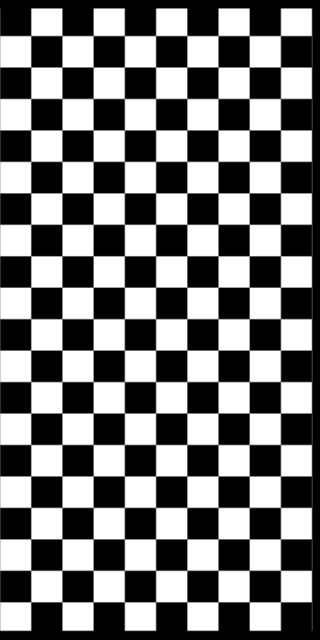
This pattern is drawn by a Shadertoy shader. Its source:

```glsl
// Black and white checkerboard, ten by twenty cells, with thin black margins and a faint right rule.
#define CELL vec2(0.09755, 0.04915)      // cell size, fraction of the canvas
#define GRID_ORIGIN vec2(0.0, 0.5013)    // a corner shared by four cells
#define BOARD_MIN vec2(-0.02, 0.0143)    // lower left of the board
#define BOARD_MAX vec2(0.9755, 0.9868)   // upper right of the board
#define SOFTNESS 0.0025                  // edge blur, fraction of canvas height
#define RULE_WIDTH 0.0035                // right rule, fraction of canvas width
#define RULE_TONE 0.24
#define INK vec3(0.0)
#define PAPER vec3(1.0)

// Signed distance to the nearest cell edge, in cells: positive in even cells.
vec2 cellWave(vec2 p) {
    return 0.5 - abs(mod(p + 0.5, 2.0) - 1.0);
}

// Coverage of an axis-aligned box, with edges blurred over the given width.
float boxMask(vec2 uv, vec2 lo, vec2 hi, vec2 blur) {
    vec2 inside = min(uv - lo, hi - uv);
    vec2 cover = clamp(inside / blur + 0.5, 0.0, 1.0);
    return cover.x * cover.y;
}

void mainImage(out vec4 fragColor, in vec2 fragCoord) {
    vec2 uv = fragCoord / iResolution.xy;
    vec2 blur = max(SOFTNESS * iResolution.y, 1.0) / iResolution.xy;

    // Checks: the product of two soft square waves
    vec2 edge = cellWave((uv - GRID_ORIGIN) / CELL) * CELL;
    vec2 wave = clamp(2.0 * edge / blur, -1.0, 1.0);
    float check = 0.5 + 0.5 * wave.x * wave.y;

    // Margins
    float tone = check * boxMask(uv, BOARD_MIN, BOARD_MAX, blur);

    // Faint rule closing the right side
    vec2 ruleMin = vec2(BOARD_MAX.x - 0.5 * RULE_WIDTH, BOARD_MIN.y);
    vec2 ruleMax = vec2(BOARD_MAX.x + 0.5 * RULE_WIDTH, BOARD_MAX.y);
    tone = max(tone, RULE_TONE * boxMask(uv, ruleMin, ruleMax, 1.0 / iResolution.xy));

    fragColor = vec4(mix(INK, PAPER, tone), 1.0);
}
```
